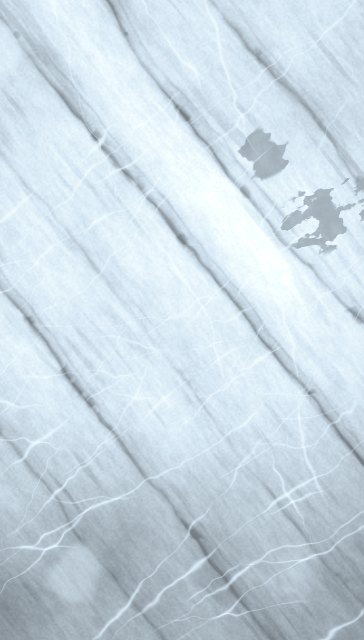
Give the GLSL for this texture, as a Shadertoy shader.

```glsl
// Pale blue-grey marble slab: dark diagonal veins with soft shaded flanks,
// fine streaks along them, and white cracks running across.
// Built from value noise in a frame rotated to the bedding direction.

float hash(vec2 p) {
    vec3 q = fract(vec3(p.xyx) * 0.1031);
    q += dot(q, q.yzx + 33.33);
    return fract((q.x + q.y) * q.z);
}

float noise(vec2 p) {
    vec2 i = floor(p), f = fract(p);
    f = f * f * (3.0 - 2.0 * f);
    return mix(mix(hash(i), hash(i + vec2(1, 0)), f.x),
               mix(hash(i + vec2(0, 1)), hash(i + vec2(1, 1)), f.x), f.y);
}

float fbm(vec2 p) {
    float sum = 0.0, amp = 0.5;
    for (int i = 0; i < 4; i++) {
        sum += amp * noise(p);
        p = mat2(1.6, 1.2, -1.2, 1.6) * p + 7.3;
        amp *= 0.5;
    }
    return sum / 0.9375;
}

// One wandering white crack through a point, fading along its length
float crack(vec2 p, vec2 origin, float angle, float reach, float thickness, float seed) {
    vec2 dir = vec2(cos(angle), sin(angle)), q = p - origin;
    float along = dot(q, dir);
    float across = dot(q, vec2(-dir.y, dir.x));
    if (abs(along) > reach || abs(across) > 0.12) return 0.0;
    across += 0.08 * (fbm(vec2(along * 4.0, seed)) - 0.5);
    across += 0.014 * (noise(p * 32.0 + seed) - 0.5);
    float swell = noise(vec2(along * 11.0, seed + 40.0));
    float width = thickness * (0.7 + 1.6 * swell * swell * swell);
    float core = exp(-across * across / (width * width));
    float halo = 0.22 * swell * swell * exp(-abs(across) * 75.0) * smoothstep(0.08, 0.04, abs(across));
    return smoothstep(reach, reach * 0.5, abs(along)) * (0.2 + 0.8 * swell) * (core + halo);
}

// Dark vein: thin core, broad shaded flanks and a few ragged knots
float vein(float s, float t, float strength, float seed) {
    float d = s + 0.08 * (fbm(vec2(t * 2.3, seed)) - 0.5);
    d += 0.006 * (noise(vec2(t * 20.0, seed + 9.0)) - 0.5) + 0.005 * (noise(vec2(s * 90.0, t * 30.0)) - 0.5);
    float body = 0.45 + 0.55 * noise(vec2(t * 5.0, seed + 20.0));
    float core = exp(-pow((d - 0.002) / 0.0055, 2.0));
    float flank = exp(-abs(d) / (d > 0.0 ? 0.026 : 0.008));
    float strand = exp(-pow((d - 0.02 - 0.025 * noise(vec2(t * 3.0, seed))) / 0.004, 2.0));
    float lump = noise(vec2(t * 11.0, seed + 3.0)) + 0.25 * (noise(vec2(s, t) * 60.0) - 0.5);
    float knot = smoothstep(0.83, 0.93, lump) * smoothstep(0.02, 0.006, abs(d - 0.004));
    return strength * (body * (0.11 * core + 0.2 * flank + 0.06 * strand) + 0.11 * knot);
}

// Grey angular fragments gathered around a centre
float inclusions(vec2 p, vec2 centre, vec2 size, vec2 scale, float level) {
    vec2 q = mat2(0.87, -0.5, 0.5, 0.87) * (p - centre);
    float region = 1.0 - length(q / size);
    float shape = fbm(q * scale + 5.0) + 0.4 * region;
    return smoothstep(level, level + 0.07, shape) * smoothstep(0.0, 0.2, region);
}

void mainImage(out vec4 fragColor, in vec2 fragCoord) {
    vec2 p = fragCoord / iResolution.x;
    float height = fragCoord.y / iResolution.y;
    float s = dot(p, vec2(0.78, 0.62));   // across the bedding
    float t = dot(p, vec2(0.62, -0.78));  // along the bedding

    // Broad light, cloudy tone and a bright band
    float tone = 0.625 + 0.275 * smoothstep(0.0, 0.52, height) - 0.075 * smoothstep(0.72, 1.0, height);
    tone += 0.13 * (fbm(p * 3.5) - 0.5);
    tone += 0.07 * exp(-pow((s - 1.21) / 0.08, 2.0)) * smoothstep(0.35, 0.6, height);
    tone -= 0.05 * pow(abs(2.0 * p.x - 1.0), 3.0);

    // Fine streaks and grain
    float bend = s + 0.04 * fbm(vec2(t * 2.0, s * 3.0));
    tone += 0.055 * (fbm(vec2(bend * 34.0, t * 6.0)) - 0.5);
    tone += 0.05 * (noise(vec2(bend * 120.0, t * 32.0)) - 0.5);
    tone += 0.04 * (noise(p * 190.0) - 0.5);
    float streak = smoothstep(0.66, 0.9, noise(vec2(bend * 50.0, t * 4.5 + 8.0)));
    tone -= 0.09 * streak * noise(p * 5.0 + 17.0);

    // Dark veins and inclusions
    float strengths[6] = float[6](0.6, 1.1, 0.4, 1.15, 1.1, 0.8);
    for (int i = 0; i < 6; i++) {
        float k = float(i);
        tone -= vein(s - 0.36 - 0.236 * k, t, strengths[i], 13.0 * k + 2.0);
    }
    float patches = inclusions(p, vec2(0.73, 1.34), vec2(0.13, 0.075), vec2(11, 20), 0.68);
    patches = max(patches, inclusions(p, vec2(0.9, 1.17), vec2(0.17, 0.11), vec2(20, 32), 0.69));
    tone = mix(tone, 0.57 + 0.1 * fbm(p * 40.0), 0.85 * patches);

    // White cracks: long ones rise to the right, some fall steeply
    float white = 0.0;
    for (int i = 0; i < 22; i++) {
        float k = float(i), jitter = hash(vec2(k, 8.0)) - 0.5;
        vec2 origin = vec2(hash(vec2(k, 3.0)), 1.75 * fract(k * 0.618 + 0.12));
        float angle = i % 4 == 3 ? -1.15 + 0.4 * jitter : 0.68 + 0.4 * jitter;
        white += 0.72 * crack(p, origin, angle, 0.3 + 0.5 * hash(vec2(k, 5.0)), 0.0027, k * 7.0);
    }
    // Short hairline cracks, crowded in the lower middle
    for (int i = 0; i < 44; i++) {
        float k = float(i) + 60.0, spread = hash(vec2(k, 14.0)) - 0.5;
        vec2 origin = vec2(hash(vec2(k, 3.0)), 0.72 + 0.5 * spread + 3.6 * spread * spread * spread);
        float angle = 0.5 + 1.3 * (hash(vec2(k, 8.0)) - 0.5);
        white += 0.6 * crack(p, origin, angle, 0.08 + 0.16 * hash(vec2(k, 5.0)), 0.002, k * 7.0);
    }
    white += 0.4 * smoothstep(0.6, 0.8, fbm(p * 5.0 + 23.0));
    tone += min(white, 1.0) * 0.75 * (0.97 - tone);
    tone = max(tone, 0.47 + 0.12 * (tone - 0.47));

    // Tone to colour
    vec3 slate = vec3(0.51, 0.55, 0.58), ice = vec3(0.84, 0.91, 0.96), frost = vec3(0.94, 0.985, 1.0);
    vec3 color = mix(slate, ice, (tone - 0.51) / 0.33);
    color = mix(color, mix(ice, frost, (tone - 0.84) / 0.1), step(0.84, tone));
    fragColor = vec4(clamp(color, 0.0, 1.0), 1.0);
}
```
